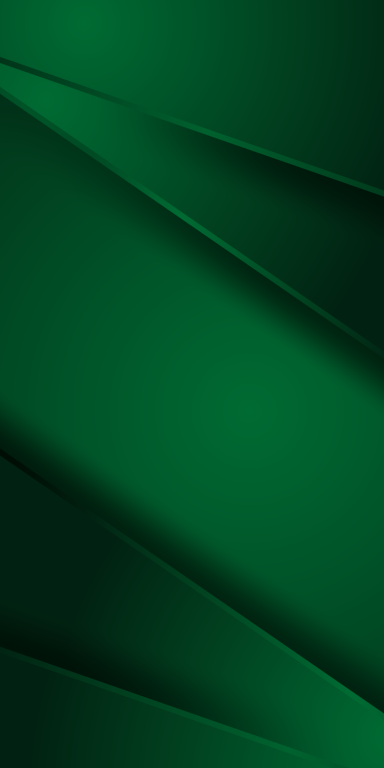
This background is drawn by a WebGL 1 fragment shader. Its source:

```glsl
precision highp float;
// Overlapping emerald panels cut by slanted edges around a softly lit centre.
// Each panel is a radial gradient clipped by a line distance, with a thin
// rim along its edge and a soft shadow cast on the panel beneath it.

uniform vec2 u_resolution;

#define DARK vec3(0.004, 0.135, 0.07)
#define BRIGHT vec3(0.0, 0.42, 0.2)
#define SHADOW vec3(0.0, 0.055, 0.022)
#define RIM_WIDTH 0.015
#define SHADOW_WIDTH 0.135
#define STEEP -0.69
#define SHALLOW -0.348

// Radial gradient from the bright to the dark green.
vec3 glow(vec2 p, vec2 center, float radius) {
    float light = clamp(1.0 - length(p - center) / radius, 0.0, 1.0);
    return mix(DARK, BRIGHT, light);
}

// Signed distance to a slanted line, positive above it.
float lineDistance(vec2 p, float height, float slope) {
    return (p.y - height - slope * p.x) / sqrt(1.0 + slope * slope);
}

// Lays a rimmed panel, inside where d > 0, over the shaded colour beneath.
vec3 addPanel(vec3 below, vec3 panel, vec3 rim, float d, float shade) {
    float aa = 0.75 / u_resolution.x;
    float falloff = smoothstep(-SHADOW_WIDTH, 0.0, d);
    vec3 shaded = mix(below, SHADOW, shade * falloff);
    vec3 face = mix(rim, panel, smoothstep(-aa, aa, d - RIM_WIDTH));
    return mix(shaded, face, smoothstep(-aa, aa, d));
}

void main() {
    // Canvas is one unit wide and two units high.
    vec2 p = gl_FragCoord.xy / u_resolution * vec2(1.0, 2.0);

    // Central field
    vec3 color = glow(p, vec2(0.65, 0.93), 1.42);

    // Upper panels, with shadows deepening to the right
    float upperInner = lineDistance(p, 1.756, STEEP);
    float upperOuter = lineDistance(p, 1.836, SHALLOW);
    vec3 innerPanel = glow(p, vec2(0.12, 1.74), 0.93);
    vec3 innerRim = glow(p, vec2(0.47, 1.43), 0.68);
    innerRim = mix(innerPanel * 0.8, innerRim, smoothstep(0.1, 0.42, p.x));
    color = addPanel(color, innerPanel, innerRim,
                     upperInner, mix(0.15, 0.72, smoothstep(0.0, 0.75, p.x)));
    color = addPanel(color, glow(p, vec2(0.22, 1.94), 0.9),
                     glow(p, vec2(0.54, 1.66), 0.85) * 0.9,
                     upperOuter, 0.72 * smoothstep(0.2, 0.85, p.x));

    // Lower panels, with shadows deepening to the left
    float lowerInner = -lineDistance(p, 0.832, STEEP);
    float lowerOuter = -lineDistance(p, 0.316, SHALLOW);
    vec3 lowerRim = glow(p, vec2(0.92, 0.2), 0.85);
    lowerRim = mix(SHADOW, lowerRim, smoothstep(0.0, 0.3, p.x));
    color = addPanel(color, glow(p, vec2(1.02, 0.08), 0.88),
                     lowerRim, lowerInner,
                     mix(0.78, 0.6, p.x));
    color = addPanel(color, glow(p, vec2(1.0, -0.05), 0.92),
                     glow(p, vec2(0.75, 0.05), 0.85) * 0.92,
                     lowerOuter, 0.78 * (1.0 - smoothstep(0.15, 0.95, p.x)));

    gl_FragColor = vec4(color, 1.0);
}
```
